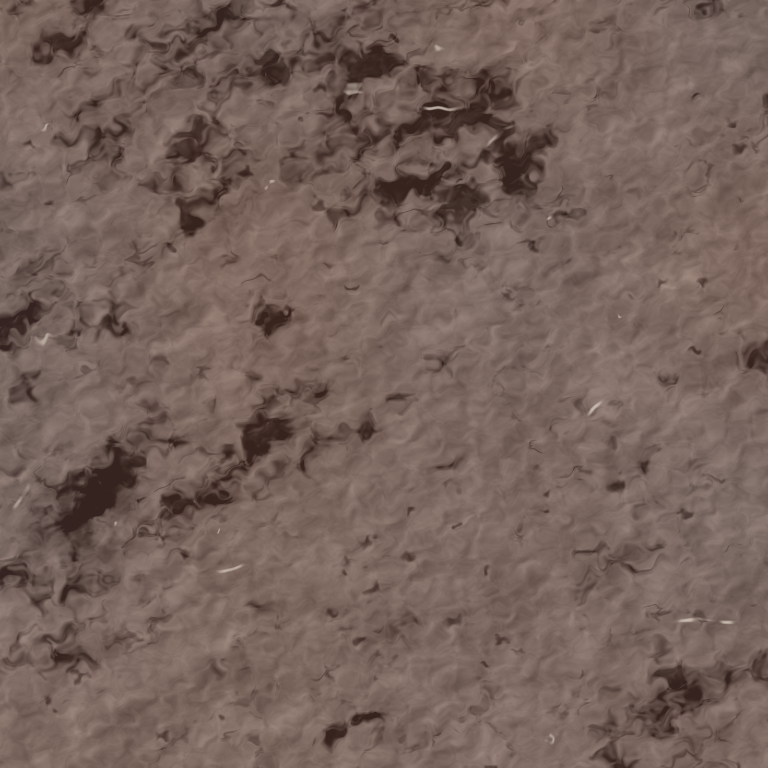
Reproduce this texture procedurally as a WebGL 1 fragment shader.

```glsl
precision highp float;
uniform vec2 u_resolution;

#define SOIL vec3(0.490, 0.413, 0.383)
#define SHADE_TINT vec3(1.0, 0.98, 0.94)
#define STRAW vec3(0.82, 0.77, 0.72)
#define SLOPE 0.4
#define TONE_DEPTH 0.16
#define RELIEF_DEPTH 0.17
#define CLOD_DEPTH 0.13
#define PIT_DEPTH 0.18
#define CRACK_DEPTH 0.12
#define SMUDGE_CENTER vec2(0.115, 0.335)
#define STRAW_COUNT 6

float hash(vec2 p) {
  vec3 q = fract(p.xyx * vec3(0.1031, 0.1030, 0.0973));
  q += dot(q, q.yzx + 33.33);
  return fract((q.x + q.y) * q.z);
}

mat2 rotation(float a) {
  return mat2(cos(a), -sin(a), sin(a), cos(a));
}

float noise(vec2 p) {
  vec2 i = floor(p), f = fract(p);
  f = f * f * (3.0 - 2.0 * f);
  return mix(mix(hash(i), hash(i + vec2(1, 0)), f.x),
             mix(hash(i + vec2(0, 1)), hash(i + vec2(1, 1)), f.x), f.y);
}

// Layered noise; a higher roughness keeps more of the fine layers
float fbm(vec2 p, float roughness) {
  float sum = 0.0, total = 0.0, amp = 1.0;
  for (int i = 0; i < 4; i++) {
    sum += amp * noise(p);
    total += amp;
    p = rotation(0.6) * p * 2.03 + 17.3;
    amp *= roughness;
  }
  return sum / total;
}

// Scattered ragged spots, at most one in each cell
float spots(vec2 p, float cells, float share, float size, float seed) {
  vec2 ragged = vec2(noise(p * 110.0 + seed), noise(p * 110.0 + seed + 29.0)) - 0.5;
  vec2 g = (p + ragged * 0.014) * cells;
  vec2 home = floor(g);
  float cover = 0.0;
  for (int y = -1; y <= 1; y++)
    for (int x = -1; x <= 1; x++) {
      vec2 id = home + vec2(x, y);
      vec2 center = id + vec2(hash(id + seed), hash(id + seed + 41.0));
      float radius = size * mix(0.4, 1.3, hash(id + seed + 83.0));
      vec2 d = rotation(SLOPE) * (g - center) / cells;
      float dist = length(d * vec2(0.85, 1.15));
      float present = step(hash(id + seed + 127.0), share);
      cover = max(cover, present * (1.0 - smoothstep(radius * 0.3, radius + 0.0025, dist)));
    }
  return cover;
}

// Thin, nearly straight stalks with patchy light
float straws(vec2 p) {
  float cover = 0.0;
  for (int i = 0; i < STRAW_COUNT; i++) {
    vec2 id = vec2(float(i) * 7.0 + 3.0, 19.0);
    vec2 center = vec2(hash(id), hash(id + 5.0));
    float halfLength = mix(0.02, 0.06, hash(id + 11.0));
    vec2 d = rotation(mix(-0.2, 1.2, hash(id + 23.0))) * (p - center);
    float along = d.x / halfLength;
    float across = d.y + (hash(id + 31.0) - 0.5) * 0.012 * along * along;
    across += (noise(p * 70.0) - 0.5) * 0.004;
    float body = 1.0 - smoothstep(0.0005, 0.0032, abs(across));
    float ends = 1.0 - smoothstep(0.6, 1.0, abs(along));
    cover = max(cover, body * ends * smoothstep(0.1, 0.8, noise(p * 75.0 + id)));
  }
  return cover;
}

void main() {
  vec2 p = gl_FragCoord.xy / u_resolution.y;
  vec2 q = rotation(SLOPE) * p;
  vec2 stretched = q * vec2(0.85, 1.2);
  vec2 warp = vec2(noise(p * 65.0), noise(p * 65.0 + 57.0)) - 0.5;

  // Soft mottling and small lit crumbs
  float region = fbm(p * 3.4 + 4.0, 0.5);
  float shade = (fbm(stretched * 20.0 + 9.0, 0.65) - 0.5) * TONE_DEPTH;
  vec2 grain = stretched * 50.0 + warp * 0.8;
  shade += (fbm(grain, 0.55) - fbm(grain + vec2(-0.3, 0.5), 0.55)) * RELIEF_DEPTH;

  // Crumbled dark clods with darker cores, gathered in some regions
  float clod = fbm(stretched * 19.0 + warp * 0.5 + 31.0, 0.68) + 0.65 * (region - 0.5);
  shade -= CLOD_DEPTH * smoothstep(0.56, 0.74, clod);
  shade -= CLOD_DEPTH * smoothstep(0.69, 0.80, clod);

  // Short ragged crevices, broken by a fine gate
  float line = abs(fbm(q * vec2(17.0, 34.0) + warp * 0.5 + 71.0, 0.5) - 0.5);
  float gate = smoothstep(0.56, 0.74, fbm(stretched * 27.0 + 91.0, 0.6) + 0.4 * (region - 0.5));
  shade -= CRACK_DEPTH * gate * (1.0 - smoothstep(0.0, 0.07, line));

  // Pits with a pale lower rim
  float pit = spots(p, 17.0, 0.22, 0.0075, 3.0);
  float rim = spots(p + vec2(-0.003, 0.006), 17.0, 0.22, 0.0075, 3.0);
  shade += 0.04 * rim * (1.0 - pit) - PIT_DEPTH * pit;

  // Sooty hollow with a streak running down
  vec2 s = p - SMUDGE_CENTER + warp * 0.03;
  float soot = exp(-dot(s, s) / 0.0035) * smoothstep(0.25, 0.7, fbm(p * 30.0, 0.65));
  float streak = exp(-pow((s.x + 0.02) / 0.006, 2.0))
               * smoothstep(-0.24, -0.12, s.y) * (1.0 - smoothstep(-0.03, 0.05, s.y));
  shade -= 0.25 * soot + 0.07 * streak;

  vec3 color = SOIL + max(shade, -0.28) * SHADE_TINT;
  color += vec3(0.02, 0.0, -0.015) * (noise(p * 3.0 + 13.0) - 0.5);

  // Pale stalks and chips
  float chips = spots(p, 11.0, 0.07, 0.005, 211.0);
  color = mix(color, STRAW, max(straws(p) * 0.85, chips * 0.65));
  gl_FragColor = vec4(clamp(color, 0.0, 1.0), 1.0);
}
```
